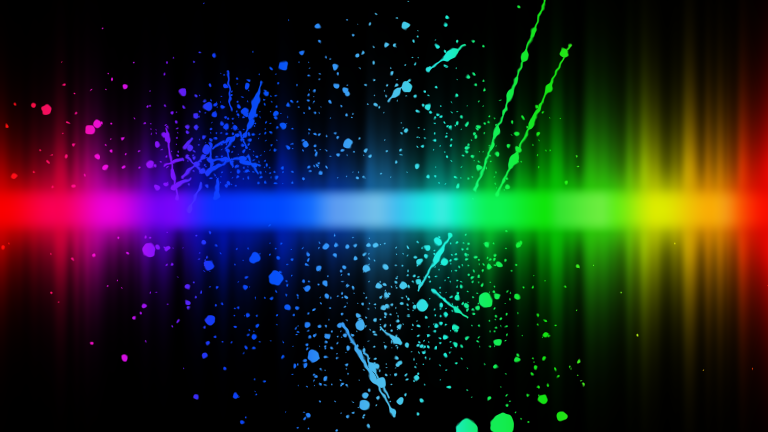
Give the GLSL for this background, as a Shadertoy shader.

```glsl
// A glowing rainbow band of vertical light streaks, spattered with paint on black.

const float BAND_Y = 0.514;        // height of the band's centre line
const float CORE_HALF = 0.036;     // half thickness of the bright core
const float GLOW_HEIGHT = 0.115;   // base reach of the glow
const float STREAK_FREQ = 34.0;    // vertical light streaks across the width
const float STREAK_WIDTH = 0.0062; // thickness of thrown paint lines
const int SPOKES = 18;             // short lines in the blue burst
const vec2 BURST = vec2(0.53, 0.625);

// Evenly spaced colours from left to right
const int STOPS = 15;
const vec3 RAMP[STOPS] = vec3[](
    vec3(1, 0, 0), vec3(1, 0, .38), vec3(.95, 0, .9), vec3(.5, .02, 1), vec3(.03, .2, 1),
    vec3(0, .28, 1), vec3(.1, .47, 1), vec3(.25, .72, .95), vec3(.08, .95, .88),
    vec3(.05, .95, .32), vec3(.06, .9, .04), vec3(.35, .95, .12), vec3(.9, .95, 0),
    vec3(1, .72, .03), vec3(1, .08, 0));

// Spatter clusters: centre, radius, density
const int CLUSTERS = 8;
const vec4 CLUSTER[CLUSTERS] = vec4[](
    vec4(.54, .65, .13, .85), vec4(.27, .62, .20, .10), vec4(.54, .34, .22, .20),
    vec4(.88, .24, .17, .60), vec4(.84, .76, .20, .26), vec4(1.12, .66, .13, .36),
    vec4(1.08, .36, .13, .50), vec4(1.22, .15, .14, .14));

// Thrown paint lines: start, end
const int LINES = 12;
const vec4 LINE[LINES] = vec4[](
    vec4(1.262, 1.0, 1.10, .56), vec4(1.319, .896, 1.15, .549), vec4(1.076, .896, .991, .838),
    vec4(.949, .815, .898, .766), vec4(1.042, .456, .968, .329), vec4(1.0, .329, 1.081, .264),
    vec4(.794, .248, .914, .039), vec4(.606, .81, .569, .688), vec4(.528, .833, .535, .745),
    vec4(.88, .241, .926, .206), vec4(.385, .70, .41, .54), vec4(.84, .19, .90, .08));

// Large drops: centre, radius
const int DROPS = 12;
const vec3 DROP[DROPS] = vec3[](
    vec3(1.164, .016, .027), vec3(1.081, .004, .026), vec3(1.123, .306, .017),
    vec3(.639, .356, .017), vec3(.59, .403, .013), vec3(.725, .176, .014),
    vec3(.345, .421, .015), vec3(.225, .713, .009), vec3(1.301, .037, .011),
    vec3(.806, .667, .011), vec3(1.306, .877, .011), vec3(.942, .799, .012));

vec2 hash2(vec2 p) {
    vec3 q = fract(p.xyx * vec3(.1031, .1030, .0973));
    q += dot(q, q.yzx + 33.33);
    return fract((q.xx + q.yz) * q.zy);
}

float gradientNoise(vec2 p) {
    vec2 i = floor(p), f = fract(p), u = f * f * (3.0 - 2.0 * f);
    vec2 e = vec2(1, 0);
    float a = dot(hash2(i) * 2.0 - 1.0, f);
    float b = dot(hash2(i + e.xy) * 2.0 - 1.0, f - e.xy);
    float c = dot(hash2(i + e.yx) * 2.0 - 1.0, f - e.yx);
    float d = dot(hash2(i + e.xx) * 2.0 - 1.0, f - e.xx);
    return mix(mix(a, b, u.x), mix(c, d, u.x), u.y);
}

vec3 rampColor(float x) {
    float t = clamp(x, 0.0, 0.9999) * float(STOPS - 1);
    int i = int(t);
    return mix(RAMP[i], RAMP[i + 1], smoothstep(0.0, 1.0, fract(t)));
}

float softRange(float x, float lo, float hi, float edge) {
    return smoothstep(lo - edge, lo + edge, x) * (1.0 - smoothstep(hi - edge, hi + edge, x));
}

// Signed distance to a line of paint that swells into beads
float paintLine(vec2 p, vec2 a, vec2 b) {
    vec2 ab = b - a;
    float t = clamp(dot(p - a, ab) / dot(ab, ab), 0.0, 1.0);
    float bead = max(gradientNoise(vec2(t * length(ab) * 32.0, a.x * 57.0)), 0.0);
    return length(p - a - t * ab) - STREAK_WIDTH * (0.38 + 3.0 * bead);
}

float spatterDensity(vec2 p) {
    float sum = 0.0;
    for (int i = 0; i < CLUSTERS; i++) {
        vec2 q = (p - CLUSTER[i].xy) / CLUSTER[i].z;
        sum += CLUSTER[i].w * exp(-dot(q, q));
    }
    return sum * smoothstep(0.03, 0.09, abs(p.y - BAND_Y));
}

// Signed distance to one jittered drop per cell
float spatterLayer(vec2 p, float scale) {
    vec2 cell = floor(p * scale);
    vec2 r = hash2(cell + scale), s = hash2(cell + scale * 3.0 + 71.0);
    vec2 centre = (cell + 0.5 + (r - 0.5) * 0.4) / scale;
    if (s.x > spatterDensity(centre) * 0.75) return 1.0;
    return length(p - centre) - mix(0.08, 0.3, s.y * s.y) / scale;
}

float paintDistance(vec2 p) {
    vec2 wobble = vec2(gradientNoise(p * 70.0), gradientNoise(p * 70.0 + 37.0));
    p += wobble * 0.006;
    float d = min(spatterLayer(p, 22.0), min(spatterLayer(p, 43.0), spatterLayer(p, 79.0)));
    for (int i = 0; i < LINES; i++) d = min(d, paintLine(p, LINE[i].xy, LINE[i].zw));
    for (int i = 0; i < DROPS; i++) d = min(d, length(p - DROP[i].xy) - DROP[i].z);
    for (int i = 0; i < SPOKES; i++) {
        vec2 r = hash2(vec2(i, 9)), s = hash2(vec2(i, 23));
        float angle = 6.2832 * r.x;
        vec2 start = BURST + (s - 0.5) * vec2(0.22, 0.12);
        d = min(d, paintLine(p, start, start + vec2(cos(angle), sin(angle)) * (0.02 + 0.06 * r.y)));
    }
    return d;
}

void mainImage(out vec4 fragColor, in vec2 fragCoord) {
    vec2 uv = fragCoord / iResolution.xy;
    vec2 p = uv * vec2(16.0 / 9.0, 1.0);
    float x = uv.x, away = abs(uv.y - BAND_Y);
    vec3 hue = rampColor(x);

    // Streaked glow, taller at both ends
    float streak = gradientNoise(vec2(x * STREAK_FREQ, 3.5)) + 0.6 * gradientNoise(vec2(x * STREAK_FREQ * 2.3, 8.5));
    float reach = GLOW_HEIGHT + 0.07 * smoothstep(0.55, 0.78, x) + 0.03 * (1.0 - smoothstep(0.05, 0.25, x));
    reach *= 1.0 + 0.45 * streak;
    float glow = exp(-pow(away / reach, 1.5)) * (1.0 + 0.6 * streak * smoothstep(0.02, 0.12, away));
    vec3 color = pow(hue, vec3(1.4)) * glow * mix(0.95, 0.75, softRange(x, 0.24, 0.6, 0.05));

    // Bright core with pale patches
    float core = 1.0 - smoothstep(CORE_HALF - 0.022, CORE_HALF + 0.022, away);
    float pale = softRange(x, 0.42, 0.505, 0.02) + 0.5 * softRange(x, 0.565, 0.585, 0.01)
               + 0.45 * softRange(x, 0.72, 0.795, 0.012) + 0.4 * softRange(x, 0.935, 0.955, 0.01);
    color = mix(color, mix(hue, vec3(0.75, 0.85, 0.9), 0.5 * pale), core * softRange(x, 0.22, 0.8, 0.02));
    color = mix(color, mix(hue, vec3(0.8), 0.3 * pale), core * 0.6);

    // Paint takes the local hue, slightly lightened
    float px = 1.0 / iResolution.y;
    float paint = 1.0 - smoothstep(-px, px, paintDistance(p));
    vec3 paintColor = mix(hue, vec3(0.4, 0.8, 1.0), 0.3 * softRange(x, 0.4, 0.56, 0.04)) + vec3(0.03, 0.06, 0.04);
    color = mix(color, max(color, paintColor), paint * 0.92);

    fragColor = vec4(clamp(color, 0.0, 1.0), 1.0);
}
```
